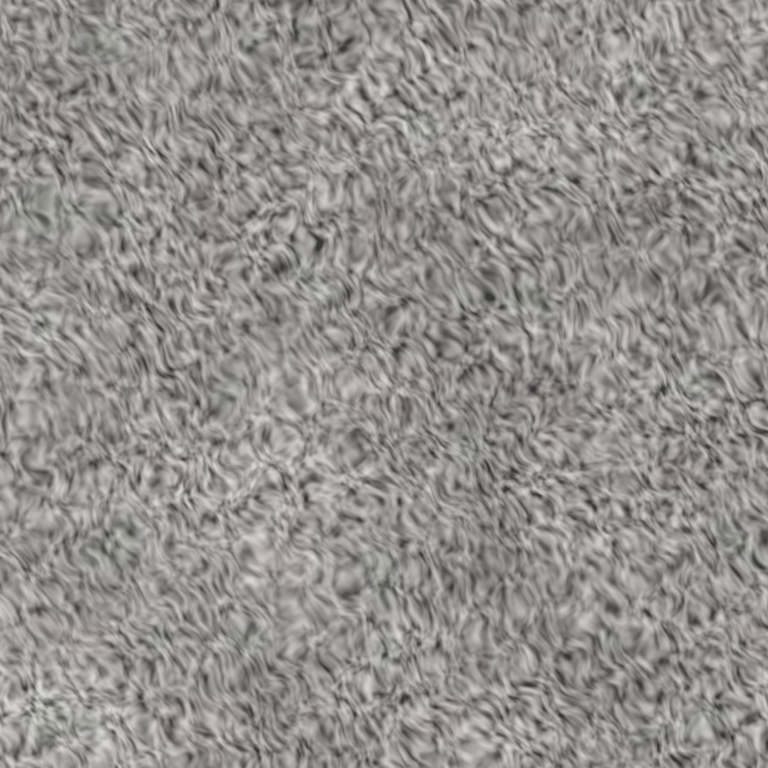
Give the GLSL for this texture, as a Shadertoy shader.

```glsl
// Grey felted fabric: short slanted fibres with soft, uneven mottling.

vec2 randomDirection(vec2 cell) {
    vec3 h = fract(cell.xyx * vec3(0.1031, 0.1030, 0.0973));
    h += dot(h, h.yzx + 33.33);
    float angle = 6.2832 * fract((h.x + h.y) * h.z);
    return vec2(cos(angle), sin(angle));
}

// Gradient noise, centred on zero
float noise(vec2 p) {
    vec2 cell = floor(p), f = p - cell;
    vec2 u = f * f * f * (f * (f * 6.0 - 15.0) + 10.0);
    vec2 e = vec2(0.0, 1.0);
    float a = dot(randomDirection(cell), f);
    float b = dot(randomDirection(cell + e.yx), f - e.yx);
    float c = dot(randomDirection(cell + e.xy), f - e.xy);
    float d = dot(randomDirection(cell + e.yy), f - e.yy);
    return mix(mix(a, b, u.x), mix(c, d, u.x), u.y);
}

// Fibres run from upper left to lower right; x is across, y is along
float fibres(vec2 p) {
    vec2 bend = vec2(noise(p * 24.0 + 7.0), noise(p * 24.0 + 61.0));
    vec2 sway = vec2(noise(p * 5.0 + 19.0), noise(p * 5.0 + 43.0));
    p += 0.014 * bend + 0.03 * sway;
    vec2 q = vec2(dot(p, vec2(0.86, 0.51)), dot(p, vec2(0.51, -0.86)));
    float coarse = noise(q * vec2(82.0, 42.0) + 11.0);
    float medium = noise(q * vec2(122.0, 68.0) + 37.0);
    float fine = noise(q * vec2(185.0, 120.0) + 83.0);
    return 0.30 * coarse + 0.27 * medium + 0.12 * fine;
}

void mainImage(out vec4 fragColor, in vec2 fragCoord) {
    vec2 p = fragCoord / iResolution.y;

    // Worn areas have weaker fibre contrast
    float wear = 1.0 + 0.45 * noise(p * 7.0 + 29.0) + 0.12 * (p.x - 0.5);
    float grain = fibres(p) * wear;

    // Broad stains and a paler lower left corner
    float mottling = 0.09 * noise(p * 4.0 + 3.0) + 0.08 * noise(p * 13.0 + 51.0);
    float corner = 0.06 * smoothstep(0.4, 0.0, length(p - vec2(0.05, 0.08)));
    float value = 0.575 + grain - 0.8 * grain * grain + mottling + corner;

    // Warm grey with faint pink and green drifts
    float drift = 0.02 * noise(p * 9.0 + 71.0);
    vec3 warmGrey = vec3(0.007, -0.004, -0.014) + drift * vec3(0.5, -0.5, 0.3);
    fragColor = vec4(clamp(value + warmGrey, 0.22, 0.84), 1.0);
}
```
